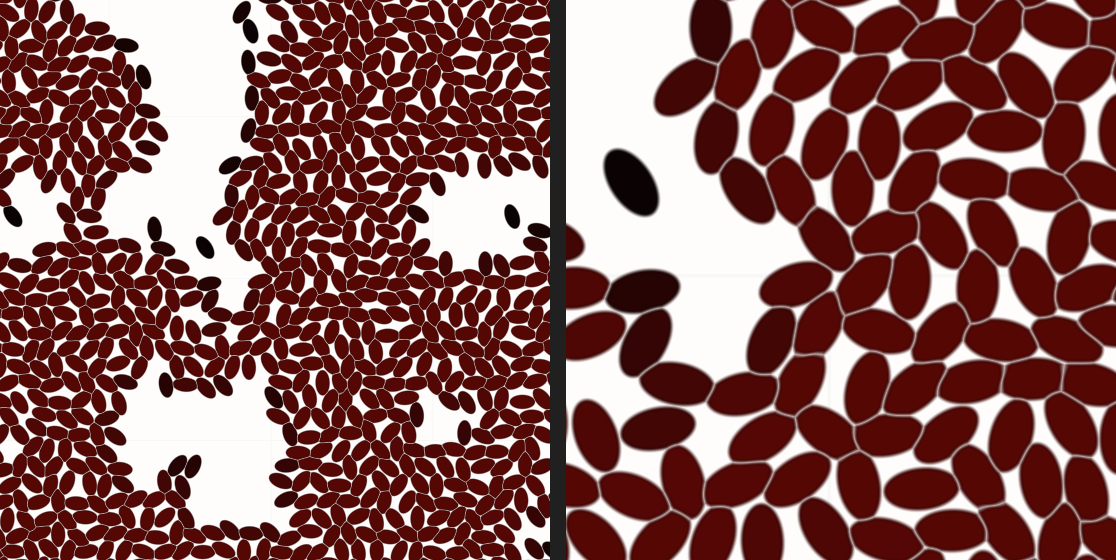
Left, the full canvas; right, a detail of the centre.
A Shadertoy shader for this pattern:

```glsl
// Dark red elliptical grains crowding together on white, blackening where they lie alone.

const vec2  CELL      = vec2(0.0346, 0.0301);  // brick lattice spacing
const vec2  RADII     = vec2(0.0226, 0.0126);  // half axes of a grain
const int   SIDE      = 7;                     // cells per side of the local window
const int   COUNT     = SIDE * SIDE;
const vec3  PAPER     = vec3(0.995, 0.994, 0.988);
const vec3  LONE      = vec3(0.012, 0.010, 0.012);
const vec3  CROWDED   = vec3(0.335, 0.028, 0.016);

float hash(vec2 p, float seed) {
    vec3 q = fract(vec3(p.xyx + seed * 17.3) * vec3(0.1031, 0.1030, 0.0973));
    q += dot(q, q.yzx + 33.33);
    return fract((q.x + q.y) * q.z);
}

float valueNoise(vec2 p, float seed) {
    vec2 i = floor(p), f = fract(p);
    f = f * f * (3.0 - 2.0 * f);
    return mix(mix(hash(i, seed), hash(i + vec2(1, 0), seed), f.x),
               mix(hash(i + vec2(0, 1), seed), hash(i + vec2(1, 1), seed), f.x), f.y);
}

// Chance of finding a grain: ragged clumps around a bent open band
float grainDensity(vec2 p) {
    float offset = (p.x - 0.42 + 0.4 * max(p.y - 0.45, 0.0)) / 0.16;
    float clumps = 0.65 * valueNoise(p * 5.0, 1.0) + 0.35 * valueNoise(p * 12.0, 2.0);
    return smoothstep(0.36, 0.56, clumps + 0.22 - 0.42 * exp(-offset * offset));
}

float rowShift(float row) { return 0.5 * mod(row, 2.0); }

// Centre in xy, long axis in zw; the axis is zero for an empty cell
vec4 seedGrain(vec2 cell) {
    vec2 jitter = vec2(hash(cell, 3.0), hash(cell, 4.0)) - 0.5;
    vec2 centre = (cell + 0.5 + vec2(rowShift(cell.y), 0.0) + 0.4 * jitter) * CELL;
    float angle = 7.0 * valueNoise(centre * 7.0, 5.0) + 2.2 * (hash(cell, 6.0) - 0.5);
    float present = step(hash(cell, 7.0), grainDensity(centre));
    return vec4(centre, present * vec2(cos(angle), sin(angle)));
}

bool isEmpty(vec4 grain) { return dot(grain.zw, grain.zw) < 0.5; }

// Centre distance at which two ellipses touch (Gaussian overlap estimate)
float contactDistance(vec2 axisA, vec2 axisB, vec2 dir) {
    vec2 r2 = RADII * RADII;
    float chi = (r2.x - r2.y) / (r2.x + r2.y);
    float a = dot(axisA, dir), b = dot(axisB, dir), k = chi * dot(axisA, axisB);
    float s = (a + b) * (a + b) / (1.0 + k) + (a - b) * (a - b) / (1.0 - k);
    return 2.0 * RADII.y * inversesqrt(max(1.0 - 0.5 * chi * s, 0.05));
}

vec2 repulsion(vec4 self, vec4 other) {
    vec2 away = self.xy - other.xy;
    float dist = max(length(away), 0.0001);
    vec2 dir = away / dist;
    return 0.42 * dir * max(contactDistance(self.zw, other.zw, dir) - dist, 0.0);
}

float ellipseDistance(vec2 p, vec4 grain) {
    vec2 d = p - grain.xy;
    vec2 q = vec2(dot(d, grain.zw), dot(d, vec2(-grain.w, grain.z)));
    float k = length(q / RADII);
    return k * (k - 1.0) / max(length(q / (RADII * RADII)), 0.001);
}

// Barely visible ruled lines on the paper
float ruling(vec2 p) {
    vec2 d = abs(fract((p - vec2(0.195, 0.2135)) / 0.289 + 0.5) - 0.5) * 0.289;
    return 1.0 - smoothstep(0.0, 0.002, min(d.x, d.y));
}

void mainImage(out vec4 fragColor, in vec2 fragCoord) {
    vec2 p = fragCoord / iResolution.y;
    float row = floor(p.y / CELL.y);
    vec2 corner = vec2(floor(p.x / CELL.x - rowShift(row)), row) - 3.0;

    vec4 grains[COUNT];
    vec2 push[COUNT];
    for (int k = 0; k < COUNT; k++)
        grains[k] = seedGrain(corner + vec2(k % SIDE, k / SIDE));

    // Push overlapping neighbours apart; each pass uses up one ring of the window
    for (int margin = 1; margin <= 2; margin++) {
        for (int k = 0; k < COUNT; k++) {
            push[k] = vec2(0.0);
            ivec2 c = ivec2(k % SIDE, k / SIDE);
            if (min(c.x, c.y) < margin || max(c.x, c.y) >= SIDE - margin || isEmpty(grains[k])) continue;
            for (int n = 0; n < 9; n++) {
                int other = k + n % 3 - 1 + (n / 3 - 1) * SIDE;
                if (n != 4 && !isEmpty(grains[other])) push[k] += repulsion(grains[k], grains[other]);
            }
        }
        for (int k = 0; k < COUNT; k++) grains[k].xy += push[k];
    }

    // Two nearest grains among the central cells
    float nearest = 1.0, second = 1.0;
    int owner = COUNT / 2;
    for (int n = 0; n < 9; n++) {
        int k = COUNT / 2 + n % 3 - 1 + (n / 3 - 1) * SIDE;
        if (isEmpty(grains[k])) continue;
        float d = ellipseDistance(p, grains[k]);
        if (d < nearest) { second = nearest; nearest = d; owner = k; }
        else second = min(second, d);
    }

    // Redness grows with the number of neighbours
    float neighbours = -1.0;
    for (int n = 0; n < 9; n++)
        neighbours += isEmpty(grains[owner + n % 3 - 1 + (n / 3 - 1) * SIDE]) ? 0.0 : 1.0;
    vec3 grainColor = mix(LONE, CROWDED, smoothstep(-0.5, 7.5, neighbours));

    // Dark rim, thin seams between touching grains, soft outline
    float edge = max(nearest, 0.5 * (nearest - second) + 0.0003);
    float softness = max(0.0016, 0.8 / iResolution.y);
    grainColor *= mix(0.7, 1.0, smoothstep(0.0, 0.003, -edge));
    vec3 paper = PAPER - 0.025 * ruling(p);
    fragColor = vec4(mix(grainColor, paper, smoothstep(-softness, softness, edge)), 1.0);
}
```
